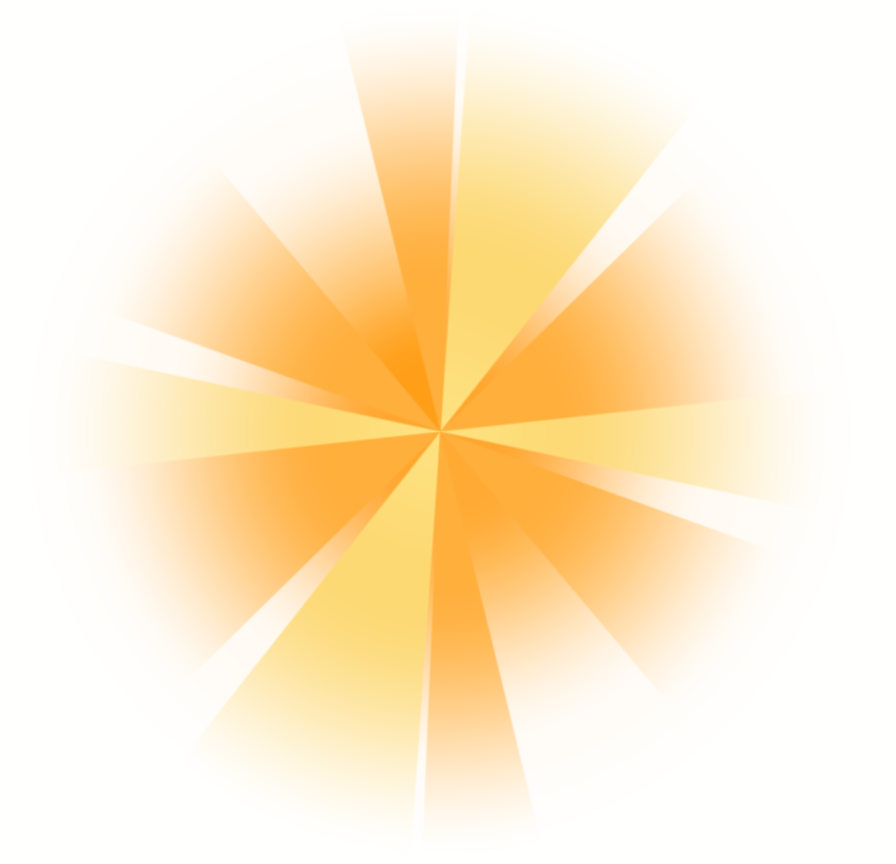
Write a WebGL 1 fragment shader that draws this background.

```glsl
precision highp float;

uniform vec2 u_resolution;

// Tint that fades radially into the pale background
vec3 beam(vec3 base, vec3 tint, float inner, float outer, float radius) {
  return mix(tint, base, smoothstep(inner, outer, radius));
}

// Paint a sector over everything past its starting angle, in degrees
vec3 sector(vec3 below, vec3 tint, float startAngle, float angle, float radius) {
  float arc = radius * radians(angle - startAngle);
  return mix(below, tint, smoothstep(-0.002, 0.002, arc));
}

void main() {
  vec2 p = (gl_FragCoord.xy - 0.5 * u_resolution) / u_resolution.y;
  p -= vec2(-0.0088, 0.0005);
  float radius = length(p);
  float angle = mod(degrees(atan(p.y, p.x + 1e-6)), 180.0);
  float upper = smoothstep(-0.01, 0.01, p.y);

  // Faint outer halo
  vec3 base = mix(vec3(1.0, 0.977, 0.945), vec3(1.0, 1.0, 0.997), smoothstep(0.27, 0.52, radius));

  // Beam colours
  vec3 orange = vec3(1.0, 0.685, 0.235);
  vec3 amber = vec3(1.0, 0.65, 0.18);
  vec3 deep = mix(vec3(1.0, 0.665, 0.2), vec3(1.0, 0.62, 0.09), upper);
  deep = mix(deep, orange, smoothstep(0.06, 0.2, radius));
  vec3 yellow = mix(vec3(0.995, 0.885, 0.5), vec3(0.99, 0.85, 0.45), smoothstep(0.0, 0.17, radius));

  // Radial profiles
  vec3 wide = beam(base, orange, 0.13, 0.43, radius);
  vec3 narrow = beam(base, orange, 0.17, 0.5, radius);
  vec3 soft = beam(base, deep, 0.09, 0.37, radius);
  vec3 gap = beam(base, amber, 0.05, 0.32, radius);
  vec3 sliver = beam(base, orange, 0.1, 0.4, radius);
  vec3 tallYellow = beam(base, yellow, 0.2, 0.5, radius);
  vec3 flatYellow = beam(base, yellow, 0.12, 0.46, radius);

  // Half turn of sectors, repeated on the opposite side
  vec3 color = flatYellow;
  color = sector(color, wide, 6.2, angle, radius);
  color = sector(color, gap, 44.5, angle, radius);
  color = sector(color, tallYellow, 51.7, angle, radius);
  color = sector(color, sliver, 86.0, angle, radius);
  color = sector(color, narrow, 87.5, angle, radius);
  color = sector(color, soft, 103.8, angle, radius);
  color = sector(color, wide, 130.0, angle, radius);
  color = sector(color, gap, 160.3, angle, radius);
  color = sector(color, flatYellow, 168.0, angle, radius);

  gl_FragColor = vec4(color, 1.0);
}
```
